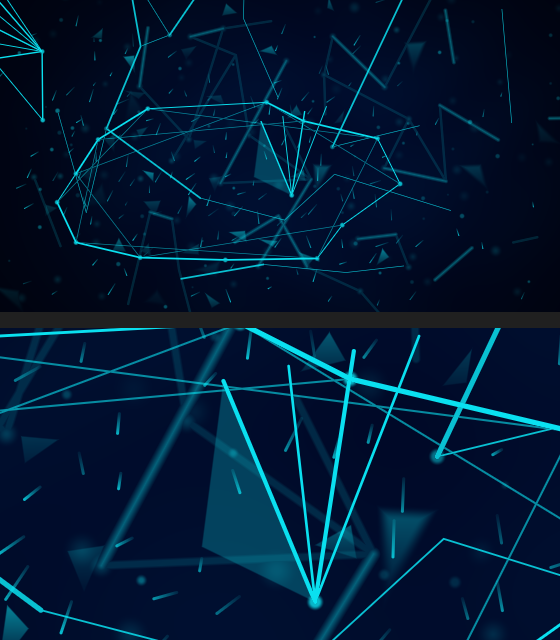
Top, the full canvas; bottom, a detail of the centre.
This background is drawn by a WebGL 2 fragment shader. Its source:

```glsl
#version 300 es
precision highp float;
// Glowing cyan wire network with shards, streaks and soft dust on deep navy.
uniform vec2 u_resolution;
out vec4 fragColor;

// Lengths are in canvas heights
const vec3 EDGE_NAVY = vec3(0.0, 0.012, 0.06);
const vec3 CORE_NAVY = vec3(0.0, 0.048, 0.172);
const vec3 CYAN = vec3(0.04, 0.88, 0.94);
const vec2 GLOW_CENTRE = vec2(0.95, 0.5);
const vec2 FOCUS = vec2(0.68, 0.47);
const vec2 RING_CENTRE = vec2(0.7, 0.4);
const vec2 RING_RADII = vec2(0.56, 0.29);
const float RING_NODES = 13.0;
const float WIDE = 0.0028;
const float THIN = 0.0011;
const float NODE_RADIUS = 0.007;

float pixel;

vec3 hash3(vec2 c, float seed) {
  vec3 q = fract((c.xyx + seed * vec3(1.0, 1.7, 2.3)) * vec3(0.1031, 0.1030, 0.0973));
  q += dot(q, q.yxz + 33.33);
  return fract((q.xxy + q.yzz) * q.zyx);
}

vec2 node(vec2 c, float seed) { return c + 0.1 + 0.8 * hash3(c, seed).xy; }

// Density of detail, falling off away from the focus
float density(vec2 p) {
  return 1.0 - 0.85 * smoothstep(0.3, 0.95, length((p - FOCUS) * vec2(0.9, 1.2)));
}

float segment(vec2 p, vec2 a, vec2 b, float width, float blur) {
  vec2 ab = b - a;
  float d = length(p - a - ab * clamp(dot(p - a, ab) / dot(ab, ab), 0.0, 1.0));
  float s = max(pixel, blur);
  return clamp((width - d) / s + 0.5, 0.0, 1.0) - clamp((-width - d) / s + 0.5, 0.0, 1.0);
}

float disc(vec2 p, vec2 c, float radius, float blur) {
  float s = max(pixel, blur);
  return 1.0 - smoothstep(radius - s, radius + s, length(p - c));
}

float edgeSide(vec2 p, vec2 a, vec2 b) {
  vec2 e = normalize(b - a);
  return dot(p - a, vec2(e.y, -e.x));
}

// Filled triangle, corners counterclockwise
float triangle(vec2 p, vec2 a, vec2 b, vec2 c, float blur) {
  float d = max(edgeSide(p, a, b), max(edgeSide(p, b, c), edgeSide(p, c, a)));
  float s = max(pixel, blur);
  return 1.0 - smoothstep(-s, s, d);
}

// Jittered grid of nodes joined by randomly kept links
float network(vec2 p, float cell, float seed, float width, float blur, float keep) {
  float light = 0.0;
  vec2 home = floor(p / cell);
  for (int y = -2; y <= 2; y++) for (int x = -2; x <= 2; x++) {
    vec2 c = home + vec2(x, y);
    vec2 a = node(c, seed) * cell;
    vec3 pick = hash3(c, seed + 31.0);
    float kept = keep * density(a);
    for (int k = 0; k < 3; k++) {
      vec2 hop = k == 0 ? vec2(1, 0) : k == 1 ? vec2(0, 1) : vec2(1, pick.y > 0.5 ? 2 : -1);
      float w = width * mix(0.35, 1.0, step(pick[k], kept * 0.3));
      light = max(light, step(pick[k], kept) * segment(p, a, node(c + hop, seed) * cell, w, blur));
    }
    light = max(light, 0.55 * step(pick.z, kept * 1.6) * disc(p, a, NODE_RADIUS, max(blur, 0.003)));
  }
  return light;
}

vec2 ringNode(float i) {
  vec3 h = hash3(vec2(mod(i, RING_NODES), 3.0), 7.0);
  float angle = 6.2832 * (i + 0.8 * (h.x - 0.5)) / RING_NODES;
  return RING_CENTRE + RING_RADII * (0.8 + 0.4 * h.y) * vec2(cos(angle), sin(angle));
}

// Large broken polygon that frames the focus
float ring(vec2 p) {
  float light = 0.0;
  for (float i = 0.0; i < RING_NODES; i++) {
    vec2 a = ringNode(i);
    vec3 h = hash3(vec2(i, 9.0), 5.0);
    light = max(light, segment(p, a, ringNode(i + 1.0), h.x > 0.4 ? WIDE : THIN * 1.4, 0.0));
    light = max(light, 0.6 * step(0.5, h.y) * segment(p, a, ringNode(i + 3.0), THIN, 0.0));
    light = max(light, 0.8 * disc(p, a, NODE_RADIUS, 0.003));
  }
  return light;
}

// Lines spreading from one hub to points between two ends
float fan(vec2 p, vec2 hub, vec2 from, vec2 to, float count) {
  float light = 0.8 * disc(p, hub, NODE_RADIUS, 0.003);
  for (float i = 0.0; i < count; i++) {
    float w = mod(i, 2.0) < 0.5 ? WIDE * 0.8 : THIN * 1.3;
    light = max(light, segment(p, hub, mix(from, to, i / (count - 1.0)), w, 0.0));
  }
  return light;
}

// Shards, comet streaks or dust, one candidate per cell
float scatter(vec2 p, int kind, float cell, float seed, float share, float blur) {
  float light = 0.0;
  vec2 home = floor(p / cell);
  for (int y = -1; y <= 1; y++) for (int x = -1; x <= 1; x++) {
    vec2 c = home + vec2(x, y);
    vec2 a = node(c, seed) * cell;
    vec3 h = hash3(c, seed + 57.0), g = hash3(c, seed + 83.0);
    float mark;
    if (kind == 0) {
      vec3 t = 6.2832 * g.x + vec3(0.0, 2.1, 4.2) + 1.3 * (h - 0.5);
      vec3 r = cell * (0.1 + 0.2 * g.yzx);
      mark = triangle(p, a + r.x * vec2(cos(t.x), sin(t.x)), a + r.y * vec2(cos(t.y), sin(t.y)),
                      a + r.z * vec2(cos(t.z), sin(t.z)), blur);
      mark *= clamp(0.6 + (p.y - a.y) / cell * 2.0, 0.2, 1.0) * (0.2 + 0.6 * h.y * h.y);
    } else if (kind == 1) {
      float t = 1.1 + 1.7 * (g.x - 0.5);
      vec2 tail = cell * (0.15 + 0.5 * g.y) * vec2(cos(t), sin(t));
      float along = clamp(dot(p - a, tail) / dot(tail, tail), 0.0, 1.0);
      mark = segment(p, a, a + tail, 0.0016, blur) * (1.0 - 0.8 * along) * (0.25 + 0.6 * h.y);
    } else {
      mark = disc(p, a, cell * (0.03 + 0.07 * g.x), blur) * (0.1 + 0.3 * h.y);
    }
    float kept = share * (kind == 2 ? 1.0 : density(a) * density(a));
    light = max(light, step(h.z, kept) * mark);
  }
  return light;
}

void main() {
  pixel = 1.0 / u_resolution.y;
  vec2 p = gl_FragCoord.xy * pixel;

  // Navy backdrop with faint layered haze
  float glow = 1.0 - smoothstep(0.2, 1.05, length((p - GLOW_CENTRE) * vec2(0.9, 1.15)));
  float haze = sin(p.x * 7.0 + 2.0 * sin(p.y * 5.0)) * sin(p.y * 9.0 + 1.5 * sin(p.x * 6.0));
  vec3 color = mix(EDGE_NAVY, CORE_NAVY, glow) + vec3(0.0, 0.012, 0.016) * haze * glow;

  // Blurred far layers
  float far = 0.4 * network(p, 0.17, 11.0, 0.004, 0.008, 0.3);
  far = max(far, 0.4 * scatter(p, 2, 0.13, 23.0, 0.5, 0.012));
  far = max(far, 0.45 * scatter(p, 0, 0.2, 41.0, 0.5, 0.008));

  // Small sharp debris
  float debris = scatter(p, 0, 0.13, 67.0, 0.5, 0.0);
  debris = max(debris, scatter(p, 1, 0.065, 93.0, 0.6, 0.0));
  debris = max(debris, scatter(p, 2, 0.07, 19.0, 0.18, 0.003));

  // Near wires and a translucent face
  float wires = max(ring(p), 0.85 * network(p, 0.25, 37.0, WIDE, 0.0, 0.27));
  wires = max(wires, fan(p, vec2(0.135, 0.835), vec2(-0.03, 0.81), vec2(-0.03, 1.08), 6.0));
  wires = max(wires, fan(p, vec2(0.137, 0.615), vec2(0.135, 0.835), vec2(-0.05, 0.84), 2.0));
  wires = max(wires, fan(p, vec2(0.935, 0.374), vec2(0.837, 0.61), vec2(1.046, 0.658), 4.0));
  float face = 0.25 * triangle(p, vec2(0.814, 0.433), vec2(0.935, 0.374), vec2(0.837, 0.61), 0.0);

  float dark = (1.0 - far) * (1.0 - debris) * (1.0 - wires) * (1.0 - face);
  fragColor = vec4(mix(CYAN, color, dark), 1.0);
}
```
